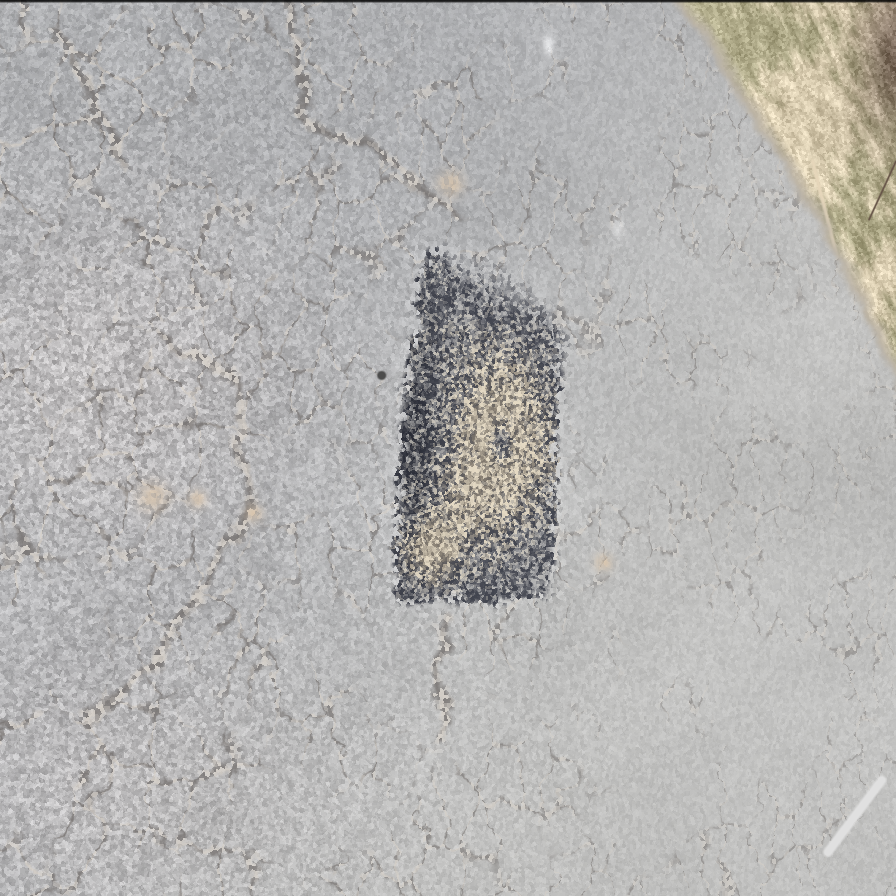
A Shadertoy shader for this texture:

```glsl
// Worn grey asphalt with a dark gravel patch, crumbling cracks and a dry grass verge.

vec2 hash2(vec2 p) {
    vec3 q = fract(p.xyx * vec3(0.1031, 0.1030, 0.0973));
    q += dot(q, q.yzx + 33.33);
    return fract((q.xx + q.yz) * q.zy);
}

// Layered sines, roughly -0.7 to 0.7.
float waves(vec2 p) {
    float sum = 0.0, amp = 0.5;
    for (int i = 0; i < 5; i++) {
        sum += amp * sin(p.x + 1.3 * sin(p.y * 0.9)) * sin(p.y + 1.1 * sin(p.x * 0.8 + float(i)));
        p = mat2(1.2, 1.6, -1.6, 1.2) * p + 1.7;
        amp *= 0.55;
    }
    return sum;
}

// Cellular noise: gap between the two nearest cells, value of the nearest.
vec2 cellular(vec2 p) {
    float near = 9.0, second = 9.0, value = 0.0;
    for (int i = 0; i < 9; i++) {
        vec2 id = floor(p) + vec2(i % 3 - 1, i / 3 - 1);
        vec2 h = hash2(id);
        float d = length(id + h - p);
        if (d < near) { second = near; near = d; value = fract(h.x * 7.3 + h.y * 3.1); }
        else second = min(second, d);
    }
    return vec2(second - near, value);
}

float segment(vec2 p, vec2 a, vec2 b) {
    vec2 d = b - a;
    return length(p - a - d * clamp(dot(p - a, d) / dot(d, d), 0.0, 1.0));
}

float blob(vec2 p, float x, float y, float rx, float ry) {
    vec2 d = (p - vec2(x, y)) / vec2(rx, ry);
    return exp(-dot(d, d));
}

float cover(float d, float soft) { return 1.0 - smoothstep(-soft, soft, d); }

// Patch outline from four edges with rounded corners, negative inside.
float patchEdge(vec2 p) {
    float rise = p.y - 0.33;
    float side = max(0.443 + 0.22 * rise * rise - p.x, p.x - 0.612 - 0.04 * rise);
    float top = 0.85 * (p.y - 0.72 + 0.6 * (p.x - 0.485));
    vec2 e = vec2(side, max(top, -rise)) + 0.015;
    return length(max(e, 0.0)) + min(max(e.x, e.y), 0.0) - 0.015;
}

float mainCracks(vec2 p) {
    vec4 s[10] = vec4[10](vec4(0.10, 0.20, 0.17, 0.25), vec4(0.17, 0.25, 0.23, 0.35),
        vec4(0.23, 0.35, 0.28, 0.43), vec4(0.28, 0.43, 0.265, 0.57), vec4(0.265, 0.57, 0.18, 0.63),
        vec4(0.325, 1, 0.345, 0.87), vec4(0.345, 0.87, 0.42, 0.83), vec4(0.42, 0.83, 0.51, 0.76),
        vec4(0.06, 0.97, 0.14, 0.82), vec4(0.495, 0.31, 0.49, 0.17));
    float d = 9.0;
    for (int i = 0; i < 10; i++) d = min(d, segment(p, s[i].xy, s[i].zw));
    return d;
}

vec3 asphalt(vec2 p, float grain, float grit, float cloud) {
    float pale = smoothstep(0.4, 1.1, p.x + 0.5 - 0.6 * p.y);
    vec3 col = mix(vec3(0.69, 0.695, 0.705), vec3(0.755, 0.755, 0.75), pale) + 0.025 * cloud;
    col -= 0.03 * blob(p, 0.98, 0.45, 0.2, 0.09) + 0.02 * blob(p, 0.25, 0.9, 0.3, 0.15);

    // Loose stones, coarser and paler near the left.
    float crumble = blob(p, 0.12, 0.58, 0.22, 0.2) + 0.7 * blob(p, 0.1, 0.13, 0.25, 0.18);
    float contrast = mix(0.11, 0.05, smoothstep(0.1, 0.9, p.x)) + 0.07 * crumble;
    col += contrast * (grain + 0.7 * grit - 0.85) + vec3(0.05, 0.037, 0.03) * crumble;

    // Fine crack web and a few wider cracks.
    vec2 q = p + 0.014 * vec2(waves(p * 55.0), waves(p.yx * 48.0 + 4.0));
    float gap = cellular(vec2(q.x * (16.0 + 12.0 * q.x), q.y * 14.0)).x;
    float broken = smoothstep(-0.2, 0.25, waves(p * 17.0 + 3.0) + 0.2 * crumble);
    float web = cover(gap - 0.05, 0.05) * broken * mix(0.7, 0.4, p.x);
    float wide = 0.7 * cover(mainCracks(q) - 0.005, 0.005);
    vec3 rubble = mix(vec3(0.43, 0.41, 0.40), vec3(0.85, 0.82, 0.78), smoothstep(0.2, 0.8, grain));
    return mix(col, rubble, max(web, wide));
}

vec3 gravelPatch(vec2 p, float grain, float grit, float cloud) {
    float sand = blob(p, 0.56, 0.51, 0.06, 0.1) + blob(p, 0.482, 0.385, 0.028, 0.035);
    sand += 0.5 * blob(p, 0.52, 0.44, 0.05, 0.05) - 0.8 * blob(p, 0.56, 0.505, 0.012, 0.025);
    sand = 0.85 * smoothstep(0.1, 1.0, sand + 0.25 * cloud + 0.7 * (grit - 0.5));
    float speck = mix(grit, grain, 0.55);
    vec3 tar = mix(vec3(0.26, 0.27, 0.31), vec3(0.72), smoothstep(0.15, 1.0, speck));
    tar -= 0.1 * blob(p, 0.46, 0.52, 0.025, 0.15);
    vec3 dust = mix(vec3(0.56, 0.52, 0.46), vec3(0.93, 0.88, 0.78), smoothstep(0.1, 0.8, speck));
    return mix(tar, dust, sand);
}

vec3 verge(vec2 p, float depth, float grit, float cloud) {
    float blades = waves(vec2(p.x * 150.0 + p.y * 60.0, p.y * 55.0));
    vec3 col = mix(vec3(0.69, 0.67, 0.54), vec3(0.84, 0.79, 0.68), smoothstep(-0.3, 0.4, cloud + 0.5 * blades));
    col = mix(col, vec3(0.46, 0.39, 0.34), 0.9 * blob(p, 1.0, 0.94, 0.04, 0.09));
    col += 0.12 * blades + 0.15 * (grit - 0.5);
    float straw = segment(p, vec2(0.907, 0.82), vec2(0.95, 0.65));
    float twig = segment(p, vec2(1.0, 0.82), vec2(0.97, 0.755));
    col = mix(col, vec3(0.9, 0.84, 0.73), cover(straw - 0.002, 0.0015));
    col = mix(col, vec3(0.4, 0.33, 0.28), cover(twig - 0.001, 0.001));
    return mix(vec3(0.73, 0.7, 0.65), col, smoothstep(0.0, 0.02, depth));
}

void mainImage(out vec4 fragColor, in vec2 fragCoord) {
    vec2 p = fragCoord / iResolution.xy;
    float cloud = waves(p * 14.0);
    float grain = cellular(vec2(p.x * (180.0 + 60.0 * p.x), p.y * 190.0)).y;
    float grit = cellular(p * 330.0 + 17.0).y;
    vec3 col = asphalt(p, grain, grit, cloud);

    // Ochre stains (position, radius) and pale scuffs.
    vec3 s[5] = vec3[5](vec3(0.17, 0.446, 0.016), vec3(0.22, 0.443, 0.01), vec3(0.283, 0.427, 0.01),
                        vec3(0.502, 0.795, 0.014), vec3(0.674, 0.372, 0.01));
    for (int i = 0; i < 5; i++)
        col = mix(col, vec3(0.86, 0.77, 0.66), blob(p, s[i].x, s[i].y, s[i].z, s[i].z) * (0.4 + 0.4 * grain));
    col += 0.2 * blob(p, 0.612, 0.95, 0.006, 0.012) + 0.1 * blob(p, 0.69, 0.746, 0.007, 0.014);

    // Patch with a ragged rim, and one stray stone.
    float d = patchEdge(p) + 0.012 * (grain - 0.5) + 0.008 * waves(p * 70.0);
    col += 0.08 * exp(-abs(d) * 45.0) * (grain - 0.2);
    float feather = mix(0.004, 0.025, smoothstep(0.57, 0.68, p.y) * smoothstep(0.48, 0.54, p.x));
    col = mix(col, gravelPatch(p, grain, grit, cloud), cover(d, feather));
    col = mix(col, vec3(0.3), cover(length(p - vec2(0.426, 0.581)) - 0.005, 0.0015));

    // Painted stripe, grass verge and dark top border.
    float stripe = segment(p, vec2(0.924, 0.049), vec2(0.984, 0.129)) - 0.005;
    col = mix(col, vec3(0.88), cover(stripe, 0.002));
    float t = (1.0 - p.y) / 0.423;
    float depth = 0.86 * (p.x - 0.753 - t * (0.297 - 0.05 * t)) + 0.006 * waves(p * 60.0);
    col = mix(col, verge(p, depth, grit, cloud), smoothstep(-0.006, 0.006, depth));
    col *= 1.0 - 0.85 * smoothstep(0.996, 0.999, p.y);
    fragColor = vec4(clamp(col, 0.0, 1.0), 1.0);
}
```
